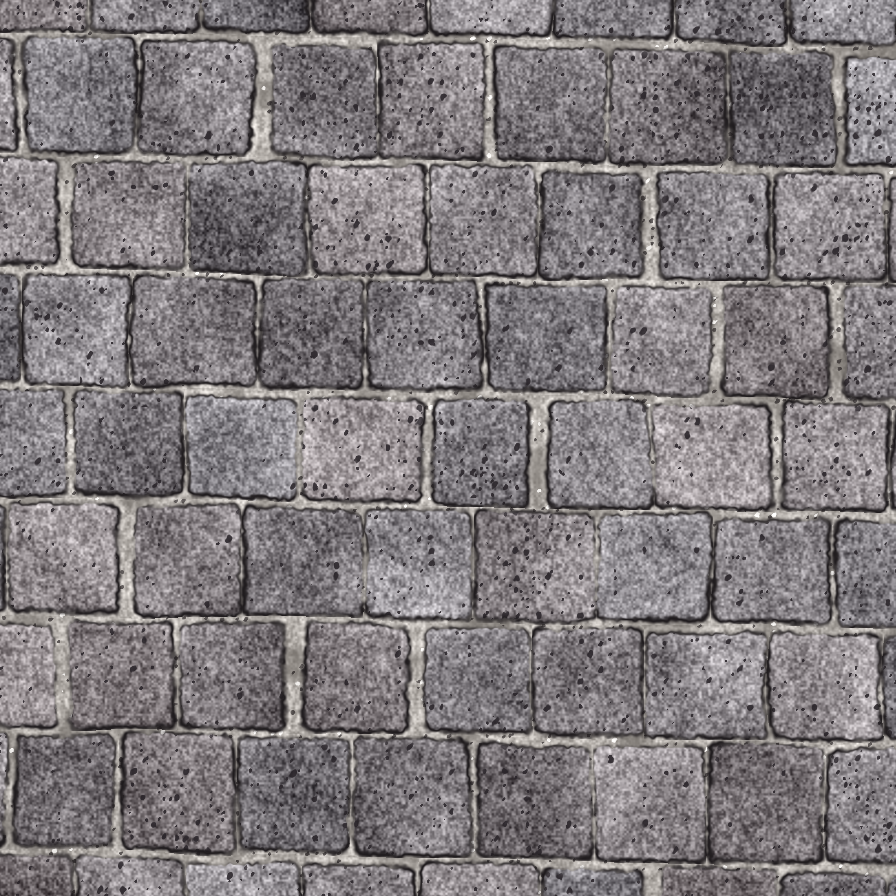
Reproduce this texture procedurally as a WebGL 2 fragment shader.

```glsl
#version 300 es
precision highp float;
// Worn grey granite setts in staggered, slightly sloping courses with pale mortar.
uniform vec2 u_resolution;
out vec4 fragColor;

float hash(vec2 p) {
    vec3 v = fract(p.xyx * vec3(0.1031, 0.1130, 0.0973));
    v += dot(v, v.yzx + 33.33);
    return fract((v.x + v.y) * v.z);
}

float noise(vec2 p) {
    vec2 i = floor(p), f = fract(p);
    f = f * f * (3.0 - 2.0 * f);
    return mix(mix(hash(i), hash(i + vec2(1, 0)), f.x),
               mix(hash(i + vec2(0, 1)), hash(i + vec2(1, 1)), f.x), f.y);
}

float roundedBox(vec2 p, vec2 halfSize, float radius) {
    vec2 q = abs(p) - halfSize + radius;
    return length(max(q, 0.0)) + min(max(q.x, q.y), 0.0) - radius;
}

// Irregular positions of the joints, in stone units
float courseEdge(float row) { return row + 0.09 * hash(vec2(row, 71.0)); }
float stoneEdge(float col, float row) { return col + 0.10 * hash(vec2(col, row) + 13.0); }

// Half width of an upright joint; a few are much wider
float jointWidth(float col, float row) {
    return 0.024 + 0.080 * pow(hash(vec2(col, row) + 47.0), 6.0);
}

// Small uneven spots: one candidate in each grid cell
float spots(vec2 p, float density, float seed) {
    vec2 cell = floor(p);
    vec2 center = 0.38 + 0.24 * vec2(hash(cell + seed + 5.0), hash(cell + seed + 9.0));
    vec2 q = fract(p) - center;
    q.x -= 0.5 * q.y * hash(cell + seed + 15.0);
    float radius = 0.18 + 0.18 * hash(cell + seed + 21.0);
    float edge = length(q) + 0.22 * (noise(p * 4.0 + seed) - 0.5);
    return step(hash(cell + seed), density) * (1.0 - smoothstep(radius * 0.6, radius, edge));
}

void main() {
    vec2 uv = gl_FragCoord.xy / u_resolution.y;
    vec2 grainPos = uv * 7.65;

    // Courses are numbered downward and dip gently to the right
    vec2 p = vec2(uv.x * 7.65, (1.0 - uv.y - 0.017 * uv.x) * 7.7 - 0.26);
    p += 0.05 * (vec2(noise(grainPos * 1.7), noise(grainPos * 1.7 + 40.0)) - 0.5);
    float row = floor(p.y);
    if (p.y < courseEdge(row)) row -= 1.0;

    // Every other course shifts by about half a stone
    p.x -= mod(row, 2.0) * 0.5 + 0.20 * hash(vec2(row, 5.0)) - 0.03;
    float col = floor(p.x);
    if (p.x < stoneEdge(col, row)) col -= 1.0;
    vec2 id = vec2(col, row);

    // Outline of one stone
    vec2 low = vec2(stoneEdge(col, row) + jointWidth(col, row),
                    courseEdge(row) + 0.03 + 0.06 * hash(id + 3.0));
    vec2 high = vec2(stoneEdge(col + 1.0, row) - jointWidth(col + 1.0, row),
                     courseEdge(row + 1.0) - 0.02 - 0.03 * hash(id + 8.0));
    vec2 q = p - 0.5 * (low + high);
    q.x += q.y * 0.06 * (hash(id + 31.0) - 0.5);
    float d = roundedBox(q, 0.5 * (high - low), 0.06);
    d += 0.025 * (noise(grainPos * 8.0) - 0.5) + 0.025 * (noise(grainPos * 26.0) - 0.5);
    float aa = 0.004 + 2.0 / u_resolution.y;
    float stoneMask = 1.0 - smoothstep(-aa, aa, d);

    // Rough grain shared by stone and mortar
    float coarse = noise(grainPos * 5.0) - 0.5;
    float medium = noise(grainPos * vec2(14.0, 11.0) + 7.0) - 0.5;
    float fine = noise(grainPos * mat2(35.0, 8.0, -8.0, 27.0)) - 0.5;
    float finest = noise(grainPos * 53.0 + 15.0) - 0.5;
    float grain = 0.12 * coarse + 0.07 * medium + 0.27 * fine + 0.27 * finest;

    // Stone face with its own tint, broad stains, pits and pale crystals
    float tone = 0.17 * (hash(id + 23.0) - 0.5) + 0.20 * (noise(grainPos * 1.6 + 20.0) - 0.5);
    vec3 stone = mix(vec3(0.480, 0.470, 0.492), vec3(0.545, 0.515, 0.525), hash(id + 17.0));
    stone += tone + grain;
    float pitted = hash(id + 29.0) * smoothstep(0.2, 0.7, noise(grainPos * 2.5 + 33.0));
    float pits = spots(grainPos * vec2(11.0, 9.0), 0.03 + 0.28 * pitted, 2.0);
    pits = max(pits, spots(grainPos * vec2(20.0, 17.0) + 0.4, 0.04 + 0.18 * pitted, 60.0));
    stone = mix(stone, vec3(0.16, 0.14, 0.16), 0.88 * pits);
    stone += 0.12 * smoothstep(0.08, 0.0, -d) * smoothstep(0.2, -0.4, q.y);

    // Sandy mortar with stained stretches, dark grit and a few light chips
    vec3 mortar = vec3(0.70, 0.68, 0.66) + 0.7 * grain;
    mortar = mix(mortar, vec3(0.46, 0.44, 0.42), 0.6 * smoothstep(0.5, 0.8, noise(grainPos * 3.5 + 60.0)));
    mortar = mix(mortar, vec3(0.20, 0.18, 0.18), 0.8 * spots(grainPos * 15.0, 0.14, 170.0));
    mortar = mix(mortar, vec3(0.94, 0.93, 0.92), spots(grainPos * 14.0, 0.06, 130.0));

    // Thin crevice round the stone, deepest below it and along some of its sides
    vec3 color = mix(mortar, stone, stoneMask);
    float below = smoothstep(0.30, 0.42, q.y);
    float side = smoothstep(0.30, 0.42, abs(q.x)) * step(0.35, hash(id + sign(q.x) * 0.37 + 77.0));
    float broken = smoothstep(0.30, 0.60, 0.6 * noise(grainPos * 5.0 + 90.0) + 0.4 * noise(grainPos * 21.0));
    float strong = max(below, side);
    float depth = mix(0.20 + 0.55 * broken, 0.65 + 0.32 * broken, strong);
    float width = 0.015 + 0.014 * strong * noise(grainPos * 8.0 + 11.0);
    float crevice = exp(-pow((d - 0.006) / width, 2.0)) * depth;
    color += 0.10 * exp(-pow((d - 0.050) / 0.02, 2.0)) * broken;
    color = mix(color, vec3(0.11, 0.095, 0.105), crevice);

    fragColor = vec4(clamp(color, 0.0, 1.0), 1.0);
}
```
